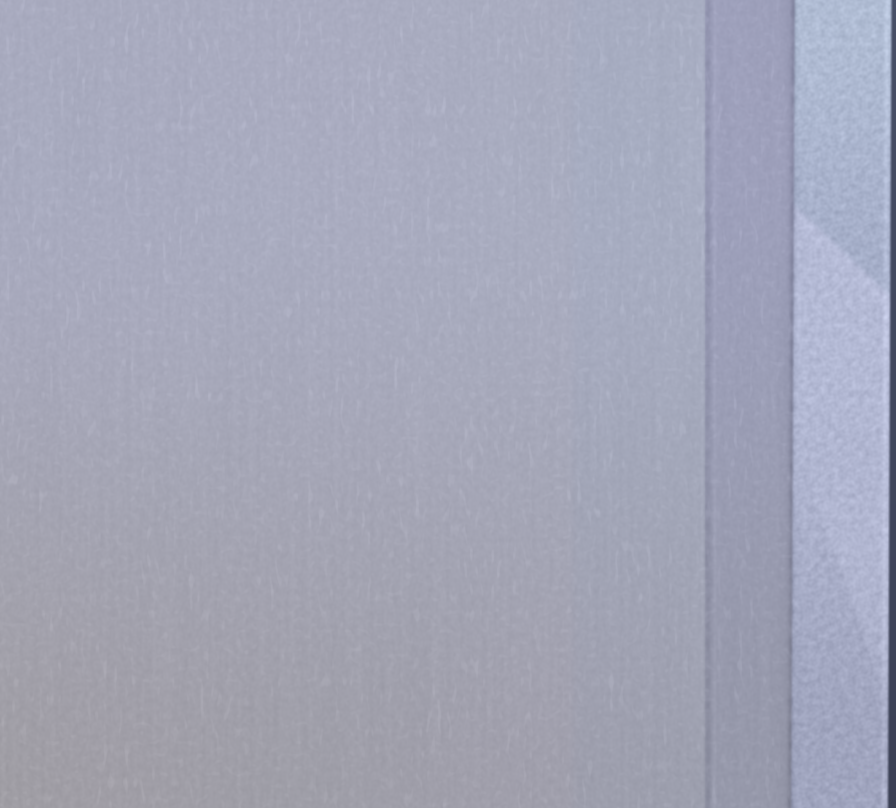
A Shadertoy shader for this texture:

```glsl
// Brushed metal panel with a recessed strip and a bright bevel at its right side.
// Soft colour gradients form each band; smooth steps cut the edges, and
// stretched gradient noise adds sparse vertical dashes and fine grain.

vec2 hashGradient(vec2 cell) {
    vec3 p = fract(cell.xyx * vec3(0.1031, 0.1030, 0.0973));
    p += dot(p, p.yzx + 33.33);
    float angle = 6.28318 * fract((p.x + p.y) * p.z);
    return vec2(cos(angle), sin(angle));
}

float gradientNoise(vec2 p) {
    vec2 cell = floor(p), f = fract(p);
    vec2 blend = f * f * f * (f * (f * 6.0 - 15.0) + 10.0);
    float a = dot(hashGradient(cell), f);
    float b = dot(hashGradient(cell + vec2(1, 0)), f - vec2(1, 0));
    float c = dot(hashGradient(cell + vec2(0, 1)), f - vec2(0, 1));
    float d = dot(hashGradient(cell + vec2(1, 1)), f - vec2(1, 1));
    return mix(mix(a, b, blend.x), mix(c, d, blend.x), blend.y);
}

// Two octaves of noise at the given base frequency.
float layeredNoise(vec2 p, vec2 frequency) {
    return 0.65 * gradientNoise(p * frequency)
         + 0.45 * gradientNoise(p * frequency * 1.8 + 17.3);
}

// Isolated bright flecks: only the crests of the noise remain.
float flecks(vec2 p, vec2 frequency) {
    return smoothstep(0.12, 0.5, gradientNoise(p * frequency)) - 0.12;
}

// Antialiased step across an edge.
float edgeStep(float x, float edge, float softness) {
    return smoothstep(edge - softness, edge + softness, x);
}

// Narrow bell-shaped line, used for grooves and highlights.
float softLine(float x, float center, float width) {
    float d = (x - center) / width;
    return exp(-d * d);
}

vec3 panelColor(vec2 uv) {
    vec3 low = mix(vec3(0.624, 0.616, 0.64), vec3(0.626, 0.627, 0.69), uv.x);
    vec3 high = mix(vec3(0.662, 0.67, 0.75), vec3(0.668, 0.684, 0.76), uv.x);
    vec3 color = mix(low, high, smoothstep(-0.08, 0.8, uv.y));
    float cool = edgeStep(uv.x, 0.64, 0.008);
    return color + cool * vec3(-0.01, -0.002, 0.002);
}

vec3 recessColor(vec2 uv) {
    vec3 color = mix(vec3(0.592, 0.6, 0.67), vec3(0.617, 0.628, 0.733),
                     smoothstep(0.0, 0.8, uv.y));
    return color - 0.02 * softLine(uv.x, 0.884, 0.012);
}

vec3 bevelColor(vec2 uv) {
    vec3 lit = mix(vec3(0.625, 0.645, 0.745), vec3(0.705, 0.728, 0.835),
                   smoothstep(0.05, 0.6, uv.y));
    vec3 shaded = mix(vec3(0.645, 0.682, 0.785), vec3(0.69, 0.738, 0.83),
                      smoothstep(0.65, 1.0, uv.y));
    // Slanted reflection boundary near the top of the bevel.
    float slant = uv.y - 0.747 + (uv.x - 0.885) * 1.04;
    vec3 color = mix(lit, shaded, edgeStep(slant, 0.0, 0.007));
    color += 0.012 * softLine(slant, -0.012, 0.01);
    // Faint bright facet near the foot.
    float facet = uv.y - 0.29 + (uv.x - 0.94) * 3.2;
    float fade = smoothstep(0.12, 0.2, uv.y) * (1.0 - smoothstep(0.3, 0.45, uv.y));
    return color + 0.03 * fade * edgeStep(facet, 0.0, 0.014);
}

void mainImage(out vec4 fragColor, in vec2 fragCoord) {
    vec2 uv = fragCoord / iResolution.xy;
    vec2 p = fragCoord / iResolution.y;
    float pixel = 1.0 / iResolution.x;

    // Edge positions; the outer ones lean slightly.
    float panelEdge = 0.787;
    float bevelEdge = 0.883 + 0.004 * uv.y;
    float outerEdge = 0.991 + 0.004 * uv.y;
    float onRecess = edgeStep(uv.x, panelEdge, pixel);
    float onBevel = edgeStep(uv.x, bevelEdge, 0.001 + pixel);
    float onOutside = edgeStep(uv.x, outerEdge, 0.001 + pixel);

    // Bands from left to right.
    vec3 color = mix(panelColor(uv), recessColor(uv), onRecess);
    color = mix(color, bevelColor(uv), onBevel);

    // Grooves and the thin highlights beside them, broken by roughness.
    float roughness = 1.0 + 0.8 * gradientNoise(p * vec2(30.0, 70.0));
    color -= 0.045 * roughness * softLine(uv.x, panelEdge + 0.003, 0.004);
    color += 0.014 * roughness * softLine(uv.x, panelEdge - 0.003, 0.002);
    color += 0.014 * roughness * softLine(uv.x, panelEdge + 0.011, 0.002);
    color -= 0.07 * roughness * softLine(uv.x, bevelEdge - 0.001, 0.0035);
    color += 0.05 * roughness * softLine(uv.x, outerEdge - 0.005, 0.003);

    // Dashes and flecks gather in patches; long threads run down the panel.
    float patches = smoothstep(-0.2, 0.3, gradientNoise(p * vec2(18.0, 12.0) + 5.0));
    float dashes = flecks(p, vec2(150.0, 48.0)) * mix(0.3, 1.3, patches);
    float curls = flecks(p + 8.1, vec2(100.0, 130.0)) * mix(1.2, 0.4, patches);
    float panelGrain = layeredNoise(p + 3.7, vec2(135.0, 110.0));
    float threads = gradientNoise(vec2(p.x * 140.0, p.y * 3.0));
    color += (1.0 - onBevel) * (0.022 * dashes + 0.014 * curls
           + 0.028 * panelGrain + 0.012 * threads);

    // The bevel carries coarser grain, sheared into slanted scratches.
    vec2 sheared = vec2(p.x + 0.5 * p.y, p.y - 0.5 * p.x);
    float bevelGrain = layeredNoise(p, vec2(130.0, 120.0));
    float scratches = layeredNoise(sheared, vec2(60.0, 110.0));
    color += onBevel * (0.07 * bevelGrain + 0.045 * scratches);
    color += gradientNoise(p * vec2(4.0, 3.0)) * vec3(0.006, 0.001, 0.004);

    vec3 outside = mix(vec3(0.23, 0.25, 0.33), vec3(0.28, 0.31, 0.4), uv.y);
    color = mix(color, outside, onOutside);
    fragColor = vec4(clamp(color, 0.0, 1.0), 1.0);
}
```
